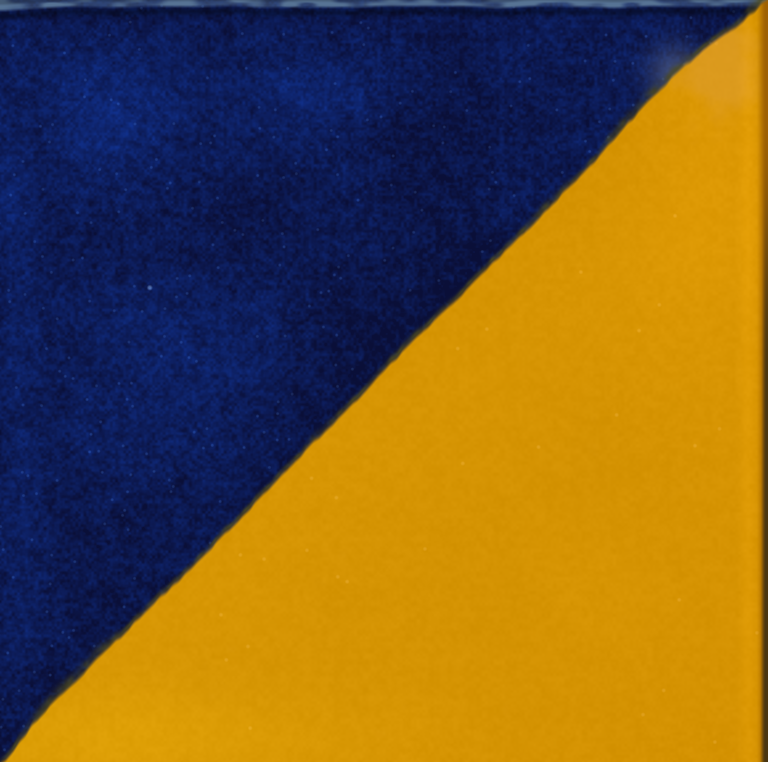
Write a Shadertoy shader that draws this background.

```glsl
float hash(vec2 p) {
    return fract(sin(dot(p, vec2(127.1, 311.7))) * 43758.5453);
}

float noise(vec2 p) {
    vec2 i = floor(p), f = fract(p);
    f = f * f * (3.0 - 2.0 * f);
    return mix(mix(hash(i), hash(i + vec2(1, 0)), f.x),
               mix(hash(i + vec2(0, 1)), hash(i + vec2(1, 1)), f.x), f.y);
}

float fbm(vec2 p) {
    float sum = 0.0, amp = 0.5;
    for (int i = 0; i < 5; i++) {
        sum += amp * noise(p);
        p = mat2(1.6, 1.2, -1.2, 1.6) * p + 7.3;
        amp *= 0.5;
    }
    return sum;
}

// Soft elliptical spot
float glow(vec2 p, vec2 center, vec2 radius) {
    vec2 d = (p - center) / radius;
    return exp(-dot(d, d));
}

// Sparse round specks on a rotated grid, one candidate per cell
float specks(vec2 p, float cells, float density) {
    p = mat2(0.8, 0.6, -0.6, 0.8) * p * cells;
    vec2 id = floor(p);
    vec2 center = 0.3 + 0.4 * vec2(hash(id + 3.1), hash(id + 8.7));
    float present = step(1.0 - density, hash(id + 17.0));
    return present * smoothstep(0.28, 0.05, length(fract(p) - center));
}

// Height of the diagonal seam at x
float seamHeight(float x) {
    return x + 0.008 + 0.006 * smoothstep(0.27, 0.53, x)
        + 0.008 * smoothstep(0.74, 0.85, x) - 0.018 * smoothstep(0.88, 1.0, x)
        - 0.011 * (1.0 - smoothstep(0.0, 0.05, x))
        + 0.003 * (noise(vec2(x * 30.0, 2.0)) - 0.5)
        + 0.003 * (noise(vec2(x * 120.0, 5.0)) - 0.5);
}

vec3 blueGlaze(vec2 uv, float seam) {
    float light = 0.36 + 0.65 * (fbm(uv * 7.0) - 0.48);
    light += 0.30 * glow(uv, vec2(0.14, 0.82), vec2(0.12, 0.12));
    light += 0.38 * glow(uv, vec2(0.40, 0.88), vec2(0.11, 0.05));
    light += 0.14 * glow(uv, vec2(0.27, 0.53), vec2(0.12, 0.10));
    light += 0.25 * glow(uv, vec2(0.03, 0.35), vec2(0.035, 0.45));
    light -= 0.15 * glow(uv, vec2(0.06, 0.68), vec2(0.03, 0.20));
    light -= 0.20 * exp(-seam / 0.06);
    // Fine grain in the glaze
    light += 0.40 * (fbm(uv * 60.0) - 0.48);
    light += 0.42 * (noise(uv * 170.0) - 0.5) + 0.42 * (noise(uv.yx * 290.0) - 0.5);
    vec3 color = mix(vec3(0.04, 0.06, 0.22), vec3(0.06, 0.17, 0.50), clamp(light, 0.0, 1.4));
    color += vec3(0.06, 0.10, 0.14) * specks(uv, 95.0, 0.06);
    color += vec3(0.25, 0.32, 0.36) * specks(uv + 0.21, 60.0, 0.002);
    // Pale sheen near the upper corner
    float sheen = glow(uv, vec2(0.88, 0.905), vec2(0.035, 0.035));
    return mix(color, vec3(0.36, 0.41, 0.55), 0.6 * sheen);
}

vec3 yellowGlaze(vec2 uv) {
    vec3 color = mix(vec3(0.84, 0.59, 0.015), vec3(0.83, 0.57, 0.005), uv.x);
    color += vec3(0.03, 0.025, 0.01) * (fbm(uv * 5.0 + 4.0) - 0.48);
    color += vec3(0.035, 0.04, 0.01) * glow(uv, vec2(0.15, 0.03), vec2(0.3, 0.07));
    color += vec3(0.04, 0.03, 0.01) * glow(uv, vec2(0.93, 0.75), vec2(0.12, 0.2));
    color += 0.018 * (noise(uv * 130.0) - 0.5) + 0.012 * (noise(uv.yx * 270.0) - 0.5);
    color += vec3(0.04, 0.05, 0.10) * specks(uv, 75.0, 0.010);
    color -= 0.30 * specks(uv + 0.37, 65.0, 0.001);
    // Peach reflection with a ragged outline
    float reflection = glow(uv, vec2(0.935, 0.905), vec2(0.06, 0.065));
    reflection = smoothstep(0.2, 0.7, reflection + 0.9 * (fbm(uv * 22.0 + 3.0) - 0.5));
    return mix(color, vec3(0.87, 0.62, 0.20), 0.55 * reflection);
}

void mainImage(out vec4 fragColor, in vec2 fragCoord) {
    vec2 uv = fragCoord / iResolution.xy;
    float seam = (uv.y - seamHeight(uv.x)) * 0.707;
    float blend = 0.0032 + 0.5 / iResolution.y;
    vec3 blue = blueGlaze(uv, max(seam, 0.0));

    // Top rim: faint groove under a broken pale edge
    float rimY = 0.992 - 0.004 * (1.0 - smoothstep(0.0, 0.10, uv.x))
        + 0.003 * (noise(vec2(uv.x * 20.0, 1.0)) - 0.5);
    blue *= 1.0 - 0.35 * glow(uv, vec2(uv.x, rimY - 0.008), vec2(1.0, 0.005));
    float wear = smoothstep(0.1, 0.8, noise(uv * vec2(45.0, 150.0)));
    float rim = smoothstep(-0.004, 0.002, uv.y - rimY);
    blue = mix(blue, vec3(0.34, 0.45, 0.58), rim * (0.45 + 0.55 * wear));
    blue *= 1.0 - 0.2 * smoothstep(0.004, 0.009, uv.y - rimY);

    // Right rim: soft roll, then a thin brown shadow
    vec3 yellow = yellowGlaze(uv);
    yellow += vec3(0.03, 0.025, 0.01) * glow(uv, vec2(0.974, uv.y), vec2(0.010, 1.0));
    yellow = mix(yellow, vec3(0.62, 0.38, 0.01), smoothstep(0.984, 0.998, uv.x));
    float outside = smoothstep(0.990, 0.998, uv.x + 0.003 * (0.4 - uv.y));
    outside *= 1.0 - smoothstep(0.5, 0.85, uv.y);
    yellow = mix(yellow, vec3(0.23, 0.18, 0.07), 0.85 * outside);

    // Olive bleed where the glazes meet, soft and uneven
    vec3 color = mix(yellow, blue, smoothstep(-blend, blend, seam));
    float patches = smoothstep(0.35, 0.85, noise(vec2(uv.x * 17.0, 4.0)));
    float bleedWidth = 0.003 + 0.004 * patches;
    float bleed = exp(-pow((seam - 0.0025) / bleedWidth, 2.0));
    bleed *= 0.25 + 0.6 * noise(uv * 100.0);
    color = mix(color, vec3(0.30, 0.29, 0.12), bleed * smoothstep(-0.004, 0.003, seam));
    fragColor = vec4(clamp(color, 0.0, 1.0), 1.0);
}
```
